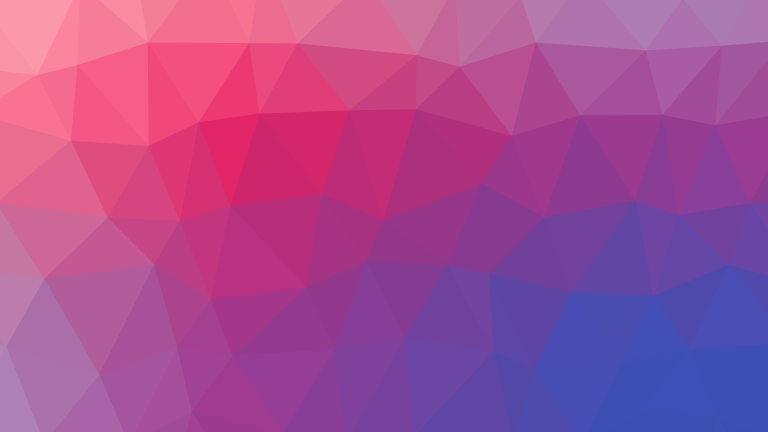
Reproduce this background procedurally as a Shadertoy shader.

```glsl
// Low-poly mesh of flat triangles, blending light pink, hot pink and indigo.

const vec3 LIGHT_PINK = vec3(1.0, 0.67, 0.71);
const vec3 HOT_PINK = vec3(0.91, 0.13, 0.39);
const vec3 INDIGO = vec3(0.24, 0.31, 0.71);
const float HOT_STOP = 0.31;    // ramp position of the hot pink
const float INDIGO_STOP = 0.80; // ramp position where indigo is reached
const float BLEND_GAMMA = 1.5;  // brightens the mixed hues
const float CELL = 0.175;       // mesh spacing, in canvas heights
const float JITTER = 0.33;      // vertex wander, in cells
const float STAGGER = 0.25;     // sideways shift of alternate rows, in cells
const float TONE_SPREAD = 0.02; // random brightness per triangle

float hash(vec2 p) {
    return fract(sin(dot(p, vec2(127.1, 311.7))) * 43758.5453);
}

// Mesh vertex belonging to an integer grid point
vec2 vertex(vec2 id) {
    vec2 wander = 2.0 * vec2(hash(id), hash(id + 57.3)) - 1.0;
    float shift = STAGGER * (2.0 * mod(id.y, 2.0) - 1.0);
    return (id + JITTER * wander + vec2(shift, 0.0)) * CELL;
}

// Signed distance to the line a-b, positive on its left
float side(vec2 p, vec2 a, vec2 b) {
    vec2 edge = b - a, q = p - a;
    return (edge.x * q.y - edge.y * q.x) / length(edge);
}

// Three-stop ramp, in blending space
vec3 ramp(float t) {
    vec3 c = mix(LIGHT_PINK, HOT_PINK, clamp(t / HOT_STOP, 0.0, 1.0));
    c = mix(c, INDIGO, clamp((t - HOT_STOP) / (INDIGO_STOP - HOT_STOP), 0.0, 1.0));
    return pow(c, vec3(BLEND_GAMMA));
}

// The same ramp runs rightwards and downwards; the two are averaged
vec3 fieldColor(vec2 p) {
    float aspect = iResolution.x / iResolution.y;
    vec3 sum = ramp(p.x / aspect) + ramp(1.0 - p.y);
    return pow(0.5 * sum, vec3(1.0 / BLEND_GAMMA));
}

// Flat colour weighted by smooth coverage; corners run counterclockwise
vec4 triangle(vec2 p, vec2 a, vec2 b, vec2 c) {
    float inside = min(side(p, a, b), min(side(p, b, c), side(p, c, a)));
    float cover = clamp(0.5 + inside * iResolution.y, 0.0, 1.0);
    vec2 center = (a + b + c) / 3.0;
    float tone = 1.0 + TONE_SPREAD * (2.0 * hash(center) - 1.0);
    return vec4(fieldColor(center) * tone, 1.0) * cover;
}

// Split a quad along its shorter valid diagonal
vec4 quad(vec2 p, vec2 id) {
    vec2 a = vertex(id), b = vertex(id + vec2(1.0, 0.0));
    vec2 c = vertex(id + 1.0), d = vertex(id + vec2(0.0, 1.0));
    bool acValid = side(b, a, c) * side(d, a, c) < 0.0;
    bool bdValid = side(a, b, d) * side(c, b, d) < 0.0;
    bool acShorter = distance(a, c) < distance(b, d);
    if (acValid && (acShorter || !bdValid))
        return triangle(p, a, b, c) + triangle(p, a, c, d);
    return triangle(p, a, b, d) + triangle(p, b, c, d);
}

void mainImage(out vec4 fragColor, in vec2 fragCoord) {
    vec2 p = fragCoord / iResolution.y;
    vec2 home = floor(p / CELL);

    // Gather the triangles of the neighbouring cells
    vec4 total = vec4(0.0);
    for (int j = -1; j <= 1; j++)
        for (int i = -1; i <= 1; i++)
            total += quad(p, home + vec2(i, j));

    fragColor = vec4(total.rgb / max(total.a, 0.0001), 1.0);
}
```
